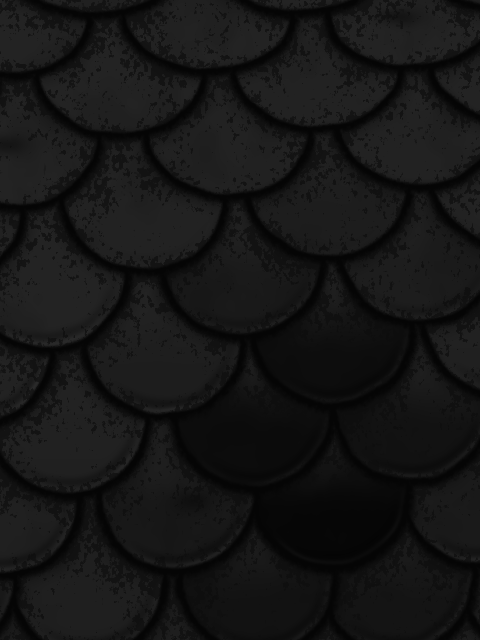
A WebGL 2 fragment shader for this pattern:

```glsl
#version 300 es
precision highp float;
// Overlapping rows of worn black metal fish-scale tiles, seen in slight perspective.
// Rows are searched from the top; the first tile covering a point wins, and
// distances to its own rim and to the tiles above drive shadow, wear and gloss.
uniform vec2 u_resolution;
out vec4 fragColor;

float hash(vec2 p) {
  vec3 a = fract(vec3(p.xyx) * 0.1031);
  a += dot(a, a.yzx + 33.33);
  return fract((a.x + a.y) * a.z);
}

float noise(vec2 p) {
  vec2 i = floor(p), f = fract(p);
  f = f * f * (3.0 - 2.0 * f);
  return mix(mix(hash(i), hash(i + vec2(1, 0)), f.x),
             mix(hash(i + vec2(0, 1)), hash(i + vec2(1, 1)), f.x), f.y);
}

float fbm(vec2 p) {
  float sum = 0.0, amp = 0.5;
  for (int i = 0; i < 4; i++) {
    sum += amp * noise(p);
    p = mat2(1.6, 1.2, -1.2, 1.6) * p + 7.3;
    amp *= 0.5;
  }
  return sum / 0.9375;
}

// Signed distance to a tile: straight sides above, half ellipse below (y points down).
float tileDistance(vec2 p, vec2 radius) {
  p.y = max(p.y, 0.0);
  float f = length(p / radius);
  return f * (f - 1.0) / max(length(p / (radius * radius)), 0.001);
}

// Lowest point of the tile in a given row and column; columns narrow downwards.
vec2 tileTip(float row, float col) {
  float x = 0.434 + 0.0226 * row - 0.0012 * row * row + col * (0.424 - 0.0139 * row);
  x -= 0.021 * clamp(row, 0.0, 2.0) * clamp(-2.0 * col - 1.0, 0.0, 1.0);
  x -= 0.008 * max(row - 5.0, 0.0) * max(col, 0.0);
  float tilt = 0.028 * exp(-pow((row - 3.5) / 3.0, 2.0));
  return vec2(x, 0.148 + 0.124 * row + 0.0035 * row * row - tilt * col);
}

void main() {
  // Width is 1, y runs downwards from the top edge
  vec2 q = vec2(gl_FragCoord.x, u_resolution.y - gl_FragCoord.y) / u_resolution.x;
  vec2 bent = q + 0.006 * (vec2(noise(q * 22.0), noise(q * 22.0 + 50.0)) - 0.5);

  // Find the topmost tile and the distance to those lying over it
  float above = 1.0, rim = 0.0, tileId = 0.0;
  vec2 local = vec2(0.0), tip = vec2(0.0);
  bool found = false;
  for (int r = -2; r <= 10 && !found; r++) {
    float row = float(r);
    for (int c = -2; c <= 2 && !found; c++) {
      float col = float(c) - 0.5 * float(r & 1);
      float id = hash(vec2(row * 3.0 + 40.0, col * 2.0 + 20.0));
      vec2 radius = vec2(0.175 - 0.0018 * row, min(0.118 + 0.014 * row, 0.162));
      vec2 t = tileTip(row, col);
      vec2 p = bent - t + vec2(0.0, radius.y);
      p.y += (id - 0.5) * 0.06 * p.x;
      float d = tileDistance(p, radius);
      if (d < 0.0) {
        found = true;
        rim = -d;
        local = p / radius;
        tip = t;
        tileId = id;
      } else {
        above = min(above, d);
      }
    }
  }

  // Painted face, duller towards the bottom and beneath the tiles above
  float blotch = fbm(q * vec2(9.0, 7.0) + tileId * 20.0);
  float reach = min(above, rim * 2.0 + 0.012);
  float tone = mix(0.138, 0.122, smoothstep(0.6, 1.3, q.y));
  tone *= 1.0 - 0.10 * smoothstep(0.45, 0.75, blotch);
  tone *= mix(0.72, 1.0, smoothstep(0.0, 0.05, reach));

  // Dark glossy reflection on the tiles right of the lower middle
  vec2 g = (tip - vec2(0.66, 1.07)) * vec2(3.8, 2.4);
  float gloss = exp(-dot(g, g));
  tone *= 1.0 - 0.85 * gloss * smoothstep(-0.6, 0.5, local.y + 0.3 * blotch);

  // Occasional soft dent
  vec2 dent = (local - vec2(fract(tileId * 31.0) - 0.5, 0.1)) * vec2(4.0, 7.0);
  tone *= 1.0 - 0.4 * step(0.75, tileId) * exp(-dot(dent, dent));

  // Shaded turn and pale bevel along the lower edge
  float lower = smoothstep(0.2, 0.9, local.y + 0.4 * local.x) * smoothstep(0.4, 0.8, q.y);
  tone *= 1.0 - 0.3 * lower * exp(-pow((rim - 0.026) / 0.010, 2.0));
  tone += 0.05 * lower * exp(-pow((rim - 0.011) / 0.005, 2.0)) * noise(q * 14.0 + 9.0);

  // Fine flaked wear, densest beneath the tiles above, with a few loose pits
  float grain = fbm(q * vec2(135.0, 110.0));
  float patchy = fbm(q * 18.0 + 30.0) - 0.5;
  float wear = smoothstep(-0.04, 0.07, grain + 0.45 * patchy - 0.39 - 4.0 * reach);
  float pits = smoothstep(0.74, 0.84, noise(q * 150.0 + 80.0) * (0.8 + 0.7 * patchy));
  tone = mix(tone, min(tone, 0.05), max(0.68 * wear, 0.4 * pits));

  // Dark seam: ragged contact shadow from above and the turned-down rim
  float ragged = 0.014 * (grain - 0.5);
  float shadow = smoothstep(0.002, 0.021, above + ragged);
  float seam = shadow * smoothstep(0.0005, 0.009, rim + 0.4 * ragged);
  tone = mix(0.020, tone, seam);
  fragColor = vec4(vec3(tone), 1.0);
}
```
